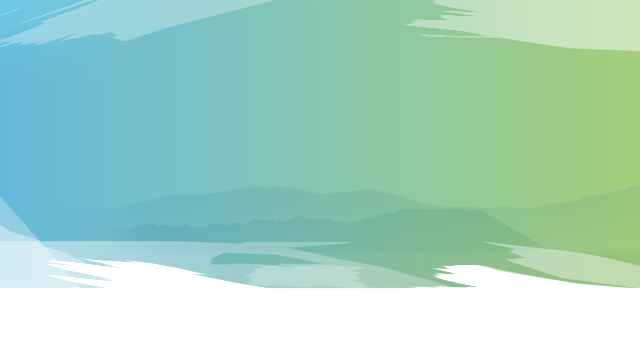
Reproduce this background procedurally as a Shadertoy shader.

```glsl
const vec3 WHITE = vec3(.995, 1, 1);

float hash(vec2 p) {
    vec3 q = fract(p.xyx * .1031);
    q += dot(q, q.yzx + 33.33);
    return fract((q.x + q.y) * q.z);
}

float noise(vec2 p) {
    vec2 cell = floor(p), f = fract(p), e = vec2(0, 1);
    f = f * f * (3. - 2. * f);
    return mix(mix(hash(cell), hash(cell + e.yx), f.x),
               mix(hash(cell + e.xy), hash(cell + e.yy), f.x), f.y);
}

// Long streaks running along a slanted direction
float bristle(vec2 p, float slope) {
    float across = 75. * (p.y - slope * p.x);
    return .65 * noise(vec2(p.x * 5., across))
         + .35 * noise(vec2(p.x * 9. + 7., across * 2.3));
}

// Height of an outline through four points
float path(float x, vec4 xs, vec4 ys) {
    vec3 t = clamp((x - xs.xyz) / (xs.yzw - xs.xyz), 0., 1.);
    return ys.x + dot(ys.yzw - ys.xyz, t);
}

float hill(float x, float centre, float width) {
    float d = (x - centre) / width;
    return exp(-d * d);
}

float inside(float dist, float soft) {
    return smoothstep(-soft, soft, dist);
}

float band(float v, float low, float high, float soft) {
    return inside(v - low, soft) * inside(high - v, soft);
}

vec3 whiten(vec3 color, float amount) {
    return mix(color, WHITE, amount);
}

vec3 skyColor(vec2 p) {
    vec3 c = mix(vec3(.39, .72, .87), vec3(.46, .755, .79), smoothstep(-.1, .27, p.x));
    vec3 t = clamp(p.x * 4. - vec3(1, 2, 3), 0., 1.);
    c = mix(c, vec3(.53, .775, .69), t.x);
    c = mix(c, vec3(.59, .79, .58), t.y);
    c = mix(c, vec3(.64, .81, .49), t.z);
    float corner = smoothstep(.75, 1., p.y) * (1. - smoothstep(0., .3, p.x));
    return c + vec3(.02, .05, .04) * corner;
}

vec3 addLandscape(vec3 color, vec2 p, float px) {
    // Misty far ridge
    float far = .423 + .055 * hill(p.x, .42, .12) + .02 * hill(p.x, .28, .06)
              + .04 * hill(p.x, .59, .06) + .064 * hill(p.x, 1.03, .12)
              + .012 * (noise(vec2(p.x * 38., 2)) - .5);
    float mist = mix(.5, 1., smoothstep(.3, .46, p.y)) * smoothstep(.07, .25, p.x);
    color *= mix(vec3(1), vec3(.93, .955, .98), inside(far - p.y, px) * mist);
    // Wooded near hills
    float west = path(p.x, vec4(.16, .34, .46, .6), vec4(.315, .378, .393, .375));
    float east = path(p.x, vec4(.52, .63, .75, .86), vec4(.37, .418, .417, .305));
    float ridge = p.x < .6 ? max(west, east) : east;
    float trees = .013 * (noise(vec2(p.x * 60., 5)) - .4)
                + .007 * (noise(vec2(p.x * 190., 9)) - .5);
    ridge += trees * (1. - .7 * smoothstep(.55, .65, p.x));
    float span = smoothstep(.15, .24, p.x) * (1. - smoothstep(.82, .87, p.x));
    color *= mix(vec3(1), vec3(.9, .945, .965), band(p.y, .3, ridge, px) * span);
    // Water
    return color * (1. - .03 * inside(.3 - p.y, px) * smoothstep(.15, .4, p.x));
}

vec3 addTopStrokes(vec3 color, vec2 p, float px) {
    float streak = bristle(p, .6);
    float low = path(p.x, vec4(0, .13, .2, .43), vec4(.865, .9, .895, 1));
    low += .06 * (streak - .5) * (1. - smoothstep(.12, .28, p.x));
    float high = .86 + .67 * p.x + .12 * streak;
    color = whiten(color, .29 * band(p.y, low, high, px));

    streak = bristle(p, -.15);
    low = path(p.x, vec4(.63, .78, .89, 1), vec4(.9, .895, .866, .858));
    float stroke = inside(p.y - low, px) * inside(p.x - .6 - .17 * streak, .006);
    return whiten(color, stroke * mix(.38, .47, smoothstep(.65, .9, p.x)));
}

vec3 addPaleSweep(vec3 color, vec2 p, float px, float streak, float fray) {
    // Broad veil, open gap and thin tail
    float top = path(p.x, vec4(0, .07, .21, .28), vec4(.458, .432, .352, .33));
    float slope = path(p.x, vec4(.28, .42, .6, .71), vec4(.33, .32, .264, .198));
    float sweep = inside(min(top, slope + fray * step(.42, p.x)) - p.y, px);
    float gapTop = path(p.x, vec4(.33, .35, .43, .51), vec4(.281, .298, .293, .266));
    float gap = band(p.y, .266 + .6 * fray, gapTop, px)
              * band(p.x, .33, .46 + .08 * streak, .003);
    float tail = band(p.y, .3 + .13 * (p.x - .36), .328, px) * band(p.x, .38, .547, .003);
    float veil = max(sweep * (1. - gap), tail);
    color = whiten(color, veil * mix(.42, .27, smoothstep(.1, .45, p.x)));
    // Brighter patches
    float glint = band(p.y, .21 + fray, .26 + fray, px)
                * band(p.x, .37 + .06 * streak, .59 - .05 * streak, .006);
    color = whiten(color, .25 * glint);
    color = whiten(color, .28 * inside(.455 - 2. * p.x - p.y, px));
    return whiten(color, .38 * inside(.38 - .85 * p.x - p.y + fray, px));
}

vec3 addWhiteBrushes(vec3 color, vec2 p, float px, float streak, float fray) {
    // Left brush
    float top = path(p.x, vec4(0, .09, .24, .43), vec4(.235, .287, .262, .198));
    float brush = inside(top + fray - p.y, px) * inside(p.x - .26 * streak + .02, .008);
    color = whiten(color, brush);
    // Right brushes, pale then white
    float low = path(p.x, vec4(.74, .8, .88, 1), vec4(.325, .272, .227, .199));
    top = path(p.x, vec4(.74, .83, .91, 1), vec4(.335, .315, .298, .262));
    brush = band(p.y, low, top + .4 * fray, px) * inside(p.x - .72 - .13 * streak, .006);
    color = whiten(color, .4 * brush);
    top = path(p.x, vec4(.675, .78, .9, 1), vec4(.29, .25, .215, .2));
    brush = inside(top + .4 * fray - p.y, px) * inside(p.x - .65 - .14 * streak, .006);
    return whiten(color, brush);
}

void mainImage(out vec4 fragColor, in vec2 fragCoord) {
    vec2 p = fragCoord / iResolution.xy;
    float px = .8 / iResolution.y;
    float streak = bristle(p, -.25), fray = .025 * (streak - .5);
    vec3 color = addLandscape(skyColor(p), p, px);
    color = addTopStrokes(color, p, px);
    color = addPaleSweep(color, p, px, streak, fray);
    color = addWhiteBrushes(color, p, px, streak, fray);
    fragColor = vec4(whiten(color, inside(.2 - p.y, px)), 1);
}
```
